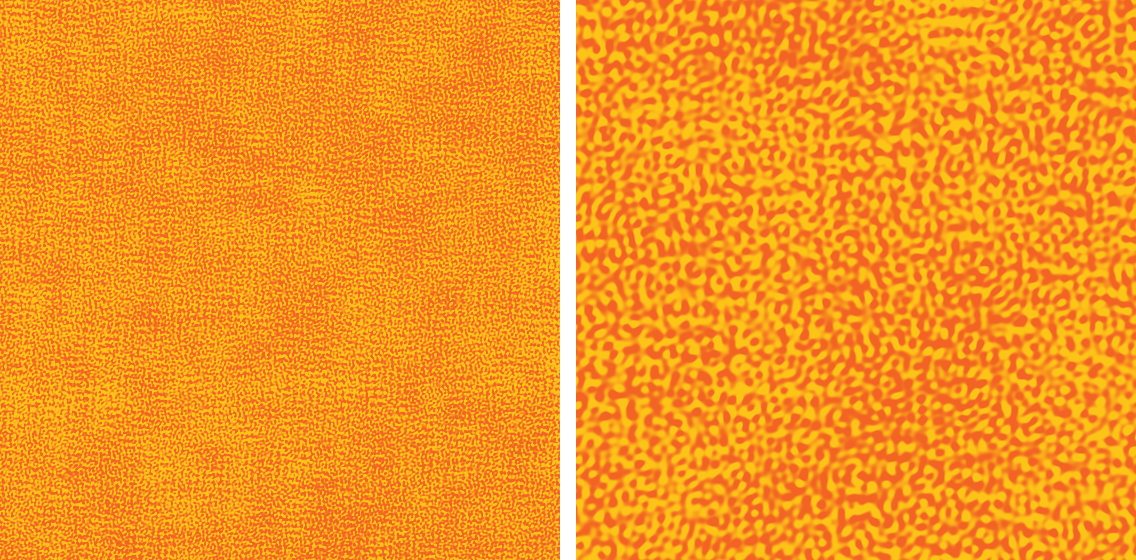
Left: the whole. Right: its middle third, enlarged.
Reproduce this texture procedurally as a Shadertoy shader.

```glsl
// Draws a fine orange and yellow labyrinth grain with soft, patchy mottling.

const vec3 ORANGE = vec3(0.95, 0.39, 0.14);
const vec3 YELLOW = vec3(0.99, 0.77, 0.09);
const int WAVE_COUNT = 72;        // sines layered into the grain
const float GRAIN_MIN = 58.0;     // lowest grain frequency, cycles per canvas
const float GRAIN_MAX = 180.0;    // highest grain frequency, cycles per canvas
const float AXIS_PULL = 0.35;     // gathers the waves near upright and level
const float EDGE_SOFTNESS = 1.18; // half width of the colour ramp
const float YELLOW_BIAS = -0.02;  // shifts the share of yellow
const float PATCH_STRENGTH = 0.62;
const float STREAK_STRENGTH = 0.4;
const float WARP_AMOUNT = 0.005;  // bends the waves so they never line up
const float PI = 3.14159265;

float hash(float n) {
    return fract(sin(n * 12.9898 + 4.1414) * 4375.5453);
}

float hash(vec2 cell) {
    vec3 q = fract(cell.xyx * vec3(0.1031, 0.1030, 0.0973));
    q += dot(q, q.yzx + 33.33);
    return fract((q.x + q.y) * q.z);
}

// Smooth value noise, centred on zero
float valueNoise(vec2 p) {
    vec2 cell = floor(p);
    vec2 f = fract(p);
    f = f * f * (3.0 - 2.0 * f);
    float low = mix(hash(cell), hash(cell + vec2(1.0, 0.0)), f.x);
    float high = mix(hash(cell + vec2(0.0, 1.0)), hash(cell + 1.0), f.x);
    return mix(low, high, f.y) - 0.5;
}

// Light and dark patches of many sizes with faint upright and level streaks
float mottling(vec2 p) {
    float patches = 0.0;
    float weight = 0.5;
    float frequency = 3.0;
    for (int octave = 0; octave < 5; octave++) {
        patches += weight * valueNoise(p * frequency + float(octave) * 17.3);
        weight *= 1.02;
        frequency *= 2.15;
    }
    float streaks = valueNoise(p * vec2(46.0, 11.0) + 41.0)
                  + valueNoise(p * vec2(11.0, 46.0) + 73.0);
    return PATCH_STRENGTH * patches + STREAK_STRENGTH * streaks;
}

// Sines in every direction within one frequency band, with unit variance
float labyrinth(vec2 p) {
    float sum = 0.0;
    for (int i = 0; i < WAVE_COUNT; i++) {
        float n = float(i);
        float angle = PI * (n + hash(n + 0.3)) / float(WAVE_COUNT);
        angle -= 0.25 * AXIS_PULL * sin(4.0 * angle);
        float frequency = mix(GRAIN_MIN, GRAIN_MAX, hash(n + 91.7));
        float phase = hash(n + 57.1);
        vec2 direction = vec2(cos(angle), sin(angle));
        sum += sin(2.0 * PI * (frequency * dot(p, direction) + phase));
    }
    return sum * sqrt(2.0 / float(WAVE_COUNT));
}

void mainImage(out vec4 fragColor, in vec2 fragCoord) {
    vec2 p = fragCoord / iResolution.y;

    // Grain on a gently warped plane
    vec2 warp = vec2(valueNoise(p * 13.0 + 5.0), valueNoise(p * 13.0 + 29.0));
    float grain = labyrinth(p + WARP_AMOUNT * warp);

    // Soft threshold shifted by the mottling
    float level = grain + mottling(p) + YELLOW_BIAS;
    float yellowShare = smoothstep(-EDGE_SOFTNESS, EDGE_SOFTNESS, level);
    fragColor = vec4(mix(ORANGE, YELLOW, yellowShare), 1.0);
}
```
